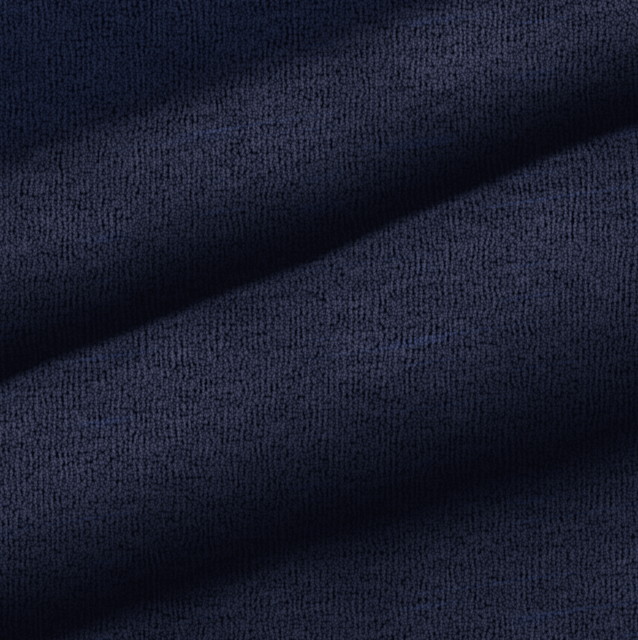
A WebGL 1 fragment shader for this texture:

```glsl
precision highp float;
uniform vec2 u_resolution;

#define RIBS 108.0
#define RIB_CONTRAST 0.25
#define STITCH_ROWS 56.0
#define STITCH_CONTRAST 0.60
#define GRAIN_SCALE vec2(235.0, 205.0)
#define GRAIN_CONTRAST 1.65
#define SLUB_SCALE vec2(6.0, 100.0)
#define SLUB_STRENGTH 0.25
#define SHADOW_COLOR vec3(0.026, 0.028, 0.060)
#define LIGHT_RANGE vec3(0.172, 0.182, 0.235)

const float TAU = 6.28318;

vec2 hash2(vec2 p) {
  vec3 q = fract(vec3(p.xyx) * vec3(0.1031, 0.1030, 0.0973));
  q += dot(q, q.yzx + 33.33);
  return fract((q.xx + q.yz) * q.zy);
}

// Distance to the nearest jittered cell point
float cellular(vec2 p, vec2 jitter) {
  vec2 cell = floor(p);
  float nearest = 4.0;
  for (int j = -1; j <= 1; j++) {
    for (int i = -1; i <= 1; i++) {
      vec2 id = cell + vec2(float(i), float(j));
      vec2 offset = id + 0.5 + jitter * (hash2(id) - 0.5) - p;
      nearest = min(nearest, dot(offset, offset));
    }
  }
  return sqrt(nearest);
}

float valueNoise(vec2 p) {
  vec2 i = floor(p);
  vec2 f = fract(p);
  f = f * f * (3.0 - 2.0 * f);
  float low = mix(hash2(i).x, hash2(i + vec2(1.0, 0.0)).x, f.x);
  float high = mix(hash2(i + vec2(0.0, 1.0)).x, hash2(i + 1.0).x, f.x);
  return mix(low, high, f.y);
}

// Light down one fold: lit below its upper crease, dark above the lower one
float foldLight(float s) {
  float lit = mix(0.52, 0.70, smoothstep(0.0, 0.2, s));
  return lit * (1.0 - 0.97 * smoothstep(0.33, 0.93, s));
}

float blendAcross(float below, float above, float height, float softness) {
  return mix(below, above, smoothstep(-softness, softness, height));
}

void main() {
  vec2 uv = gl_FragCoord.xy / u_resolution;

  // Crease heights, gently waving
  float wave = 0.004 * sin(9.0 * uv.x + 0.5) + 0.002 * sin(23.0 * uv.x);
  float topCrease = 0.735 + 0.38 * uv.x + wave;
  float mainCrease = 0.395 + 0.41 * uv.x + wave;
  float lowCrease = -0.03 + 0.31 * uv.x - wave;

  // Broad light over the four folds
  float topHeight = uv.y - topCrease;
  float mainHeight = uv.y - mainCrease;
  float lowHeight = uv.y - lowCrease;
  float back = 0.36 - 0.15 * exp(-8.0 * max(topHeight, 0.0));
  float upper = foldLight((topCrease - uv.y) / (topCrease - mainCrease));
  float middle = foldLight((mainCrease - uv.y) / (mainCrease - lowCrease));
  float front = 0.36 + 0.15 * smoothstep(0.0, 0.15, -lowHeight);
  float light = blendAcross(front, middle, lowHeight, 0.02 + 0.05 * uv.x);
  light = blendAcross(light, upper, mainHeight, 0.011);
  light = blendAcross(light, back, topHeight, 0.025);
  light *= 0.85 + 0.3 * valueNoise(uv * vec2(7.0, 11.0));

  // Knit ribs lean where the cloth turns under the main crease
  float lean = 0.010 * exp(-7.0 * abs(mainHeight)) * sin(9.0 * mainHeight);
  float wobble = 0.007 * (valueNoise(uv * vec2(42.0, 36.0)) - 0.5);
  float ribX = RIBS * (uv.x + lean + wobble + 0.002 * sin(7.0 * uv.y));
  float ribStrength = 0.3 + 1.5 * valueNoise(uv * vec2(50.0, 38.0));
  float rib = cos(TAU * ribX) * ribStrength;

  // Dark stitch gaps, fine yarn grain and uneven rows
  vec2 rowUv = vec2(uv.x, uv.y - 0.14 * uv.x);
  vec2 stitchPos = vec2(ribX, STITCH_ROWS * rowUv.y);
  float stitch = cellular(stitchPos, vec2(0.4, 1.0)) - 0.43;
  float grain = 0.46 - cellular(uv * GRAIN_SCALE, vec2(1.0));
  float rows = valueNoise(rowUv * vec2(32.0, 150.0)) - 0.5;
  float weave = RIB_CONTRAST * rib + STITCH_CONTRAST * stitch
              + GRAIN_CONTRAST * grain + 0.35 * rows;

  // Sparse slub threads and bright lint specks
  float slub = smoothstep(0.80, 1.0, valueNoise(rowUv * SLUB_SCALE));
  float speck = smoothstep(0.93, 1.0, valueNoise(uv * 190.0));

  float tone = light * (1.0 + weave) + 0.06 * weave;
  tone += SLUB_STRENGTH * slub * light + speck * (0.08 + 0.25 * light);
  tone = max(tone, 0.0);

  // Navy ramp, bluer on the back fold and the slubs
  vec3 ramp = pow(vec3(tone), vec3(1.0, 0.88, 0.82));
  vec3 color = SHADOW_COLOR + LIGHT_RANGE * ramp;
  float blueness = 0.6 * smoothstep(-0.03, 0.06, topHeight) + 0.6 * slub;
  color *= mix(vec3(1.0), vec3(0.80, 0.95, 1.14), min(blueness, 1.0));
  gl_FragColor = vec4(color, 1.0);
}
```
